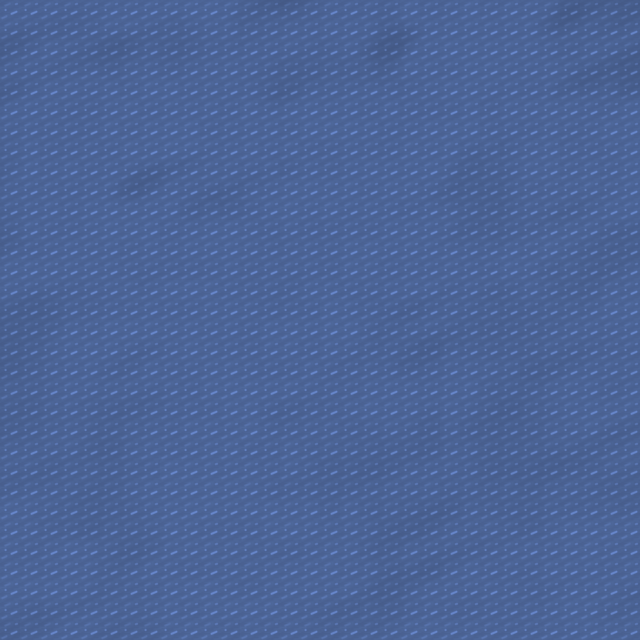
Write a WebGL 2 fragment shader that draws this texture.

```glsl
#version 300 es
precision highp float;

uniform vec2 u_resolution;
out vec4 fragColor;

#define REPEATS 32.0
#define GRAIN_CELLS 16.0
#define STROKE_RADIUS 0.036
#define EDGE_SOFTNESS 0.055
#define TILE_VARIATION 0.14
#define WEAR_STRENGTH 0.075
#define BASE_BLUE vec3(0.280, 0.365, 0.550)
#define LIGHT_BLUE vec3(0.315, 0.420, 0.625)
#define GLINT_BLUE vec3(0.410, 0.535, 0.810)

const float TAU = 6.2831853;

float hash(vec2 p) {
    vec3 q = fract(vec3(p.xyx) * 0.1031);
    q += dot(q, q.yzx + 33.33);
    return fract((q.x + q.y) * q.z);
}

// Smooth value noise whose lattice wraps after the given period.
float valueNoise(vec2 p, float period) {
    vec2 cell = floor(p);
    vec2 f = fract(p);
    f = f * f * (3.0 - 2.0 * f);
    float a = hash(mod(cell, period));
    float b = hash(mod(cell + vec2(1.0, 0.0), period));
    float c = hash(mod(cell + vec2(0.0, 1.0), period));
    float d = hash(mod(cell + vec2(1.0), period));
    return mix(mix(a, b, f.x), mix(c, d, f.x), f.y);
}

// Rounded stroke inside a tile, wrapped across the tile borders.
float stroke(vec2 p, vec2 center, vec2 halfSpan, float softness) {
    vec2 d = fract(p - center + 0.5) - 0.5;
    float t = clamp(dot(d, halfSpan) / max(dot(halfSpan, halfSpan), 1e-5), -1.0, 1.0);
    float dist = length(d - halfSpan * t) - STROKE_RADIUS;
    return 1.0 - smoothstep(-0.5 * softness, softness, dist);
}

// Broad, faint stains with rising streaks, heavier toward the top.
float wear(vec2 uv) {
    float blotch = valueNoise(uv * vec2(7.0, 9.0) + 3.7, 64.0);
    float streak = valueNoise(vec2(uv.x * 9.0, (uv.y - 0.45 * uv.x) * 26.0 + 20.0), 64.0);
    float column = valueNoise(vec2(uv.x * 18.0, uv.y * 3.0) + 11.0, 64.0);
    float stain = 0.4 * blotch + 0.35 * streak + 0.25 * column;
    return smoothstep(0.42, 0.85, stain) * mix(0.6, 1.2, smoothstep(0.5, 1.0, uv.y));
}

void main() {
    vec2 uv = gl_FragCoord.xy / u_resolution;
    vec2 grid = uv * REPEATS;
    float softness = max(EDGE_SOFTNESS, REPEATS / min(u_resolution.x, u_resolution.y));

    // Grain and slanted ribs, identical in every tile.
    float grain = valueNoise(grid * GRAIN_CELLS * vec2(0.5, 1.0), GRAIN_CELLS * 0.5);
    float rib = 0.5 + 0.5 * cos(TAU * (2.0 * grid.y - grid.x - 0.1));
    float tone = 0.08 + 0.42 * grain + 0.30 * rib;
    tone += TILE_VARIATION * (hash(floor(grid)) - 0.5);

    // Two rows of rising dashes and dots per tile.
    float glint = 0.95 * stroke(grid, vec2(0.70, 0.36), vec2(0.12, 0.05), softness);
    glint = max(glint, 0.85 * stroke(grid, vec2(0.28, 0.50), vec2(0.0), softness));
    glint = max(glint, 0.45 * stroke(grid, vec2(0.22, 0.14), vec2(0.10, 0.05), softness));
    glint = max(glint, 0.60 * stroke(grid, vec2(0.82, 0.80), vec2(0.03, 0.01), softness));
    glint = max(glint, 0.35 * stroke(grid, vec2(0.38, 0.77), vec2(0.11, 0.05), softness));

    vec3 color = mix(BASE_BLUE, LIGHT_BLUE, clamp(tone, 0.0, 1.0));
    color = mix(color, GLINT_BLUE, glint);
    color *= 1.0 - WEAR_STRENGTH * wear(uv);
    fragColor = vec4(color, 1.0);
}
```
